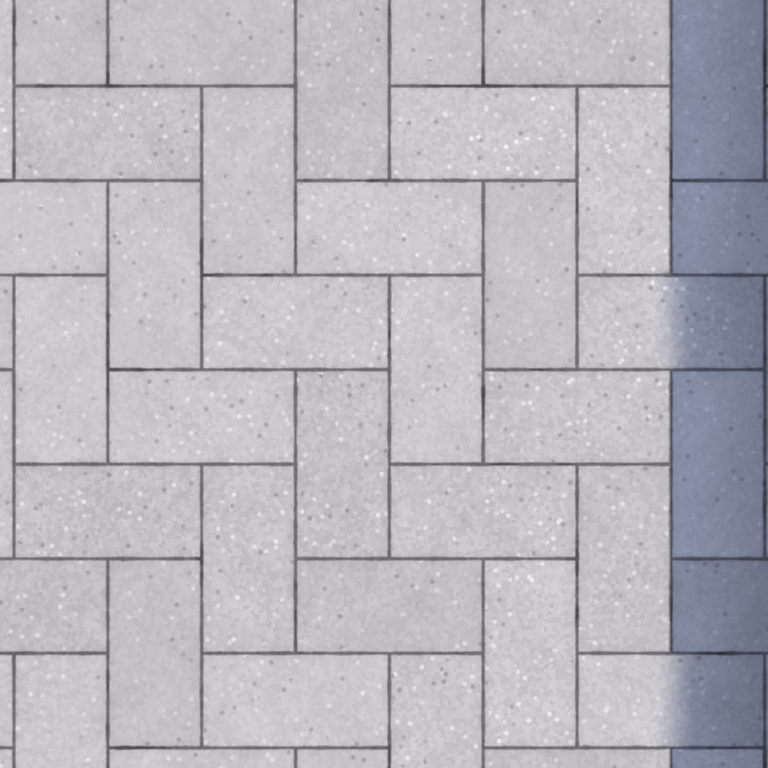
A WebGL 1 fragment shader for this texture:

```glsl
precision highp float;
// Herringbone paving of pale grey concrete blocks with a blue band at the right.
// Each cell of a square grid finds its 2:1 block from the diagonal index mod 4;
// cellular noise adds grain and flecks, layered sines add cloudy stains.

uniform vec2 u_resolution;

#define CELL vec2(0.1222, 0.1231)      // half a block, in canvas units
#define ORIGIN vec2(0.0182, -0.0111)   // first grid corner, from the top left
#define JOINT_HALF 0.0021
#define JOINT_SOFT 0.0017
#define GRAIN_SCALE 185.0
#define FLECK_SCALE 78.0
#define BAND_START 0.850
#define BAND_END 0.908
#define LIGHT vec3(0.815, 0.805, 0.825)
#define SHADE vec3(0.725, 0.715, 0.738)
#define JOINT vec3(0.41, 0.405, 0.43)
#define BLUE_TINT vec3(0.665, 0.712, 0.812)

float hash(vec2 p) {
  vec3 q = fract(vec3(p.xyx) * 0.1031);
  q += dot(q, q.yzx + 33.33);
  return fract((q.x + q.y) * q.z);
}

// Cellular noise: x is the distance to the nearest point, y its random value.
vec2 cellular(vec2 p) {
  vec2 base = floor(p);
  vec2 nearest = vec2(9.0, 0.0);
  for (int j = -1; j <= 1; j++) {
    for (int i = -1; i <= 1; i++) {
      vec2 c = base + vec2(float(i), float(j));
      vec2 point = c + vec2(hash(c + 17.3), hash(c + 71.9));
      float d = distance(p, point);
      if (d < nearest.x) nearest = vec2(d, hash(c + 41.7));
    }
  }
  return nearest;
}

// Layered, rotated sines, roughly -1 to 1.
float clouds(vec2 p) {
  float sum = 0.0;
  float amp = 0.5;
  for (int i = 0; i < 5; i++) {
    p += 0.7 * sin(p.yx * 1.3 + float(i));
    sum += amp * sin(p.x) * cos(p.y);
    p = mat2(1.37, 1.13, -1.13, 1.37) * p + 2.1;
    amp *= 0.68;
  }
  return sum;
}

// Block containing grid point g: xy is its centre, zw its half size, in cells.
vec4 herringbone(vec2 g) {
  vec2 cell = floor(g);
  float k = floor(mod(cell.x + cell.y + 0.5, 4.0));
  if (k < 0.5) return vec4(cell + vec2(0.5, 0.0), 0.5, 1.0);
  if (k < 1.5) return vec4(cell + vec2(1.0, 0.5), 1.0, 0.5);
  if (k < 2.5) return vec4(cell + vec2(0.0, 0.5), 1.0, 0.5);
  return vec4(cell + vec2(0.5, 1.0), 0.5, 1.0);
}

void main() {
  vec2 uv = gl_FragCoord.xy / u_resolution;
  float pixel = 1.0 / min(u_resolution.x, u_resolution.y);

  // Block layout, with rows counted downwards
  vec2 g = (vec2(uv.x, 1.0 - uv.y) - ORIGIN) / CELL;
  vec4 block = herringbone(g);
  vec2 seed = block.xy * 2.0 + 50.0;
  float tone = hash(seed);
  float rough = hash(seed + 23.0);

  // Distance inward from the block edge, slightly worn
  vec2 inset = (block.zw - abs(g - block.xy)) * CELL;
  float radius = 0.004;
  float edge = radius - length(max(radius - inset, 0.0));
  edge += min(max(min(inset.x, inset.y) - radius, 0.0), 1.0);
  float wear = clouds(uv * 75.0 + 5.0);
  edge += 0.0007 * wear;

  // Concrete face: block tone, stains, grain
  vec2 grain = cellular(uv * GRAIN_SCALE);
  vec2 fleck = cellular(uv * FLECK_SCALE + 9.0);
  float stain = clouds(uv * 30.0 + seed * 3.7);
  float t = 0.60 + 0.42 * (tone - 0.5) + 0.24 * stain;
  t += (grain.y - 0.5) * mix(0.38, 0.75, rough) + 0.10 * wear;
  vec3 color = mix(SHADE, LIGHT, t);

  // Pale stone flecks and small dark pits
  float spot = 1.0 - smoothstep(0.10, 0.36, fleck.x);
  float pale = smoothstep(0.76, 0.98, fleck.y) * spot;
  float pit = (1.0 - smoothstep(0.02, 0.09, fleck.y)) * spot;
  color += 0.13 * pale * mix(0.5, 1.0, rough);
  color -= 0.12 * pit;

  // Grime beside the joints, then the joints with darker open gaps
  color *= 1.0 - 0.09 * exp(-max(edge, 0.0) * 260.0);
  float soft = max(JOINT_SOFT, pixel * 0.7);
  float joint = 1.0 - smoothstep(JOINT_HALF - soft, JOINT_HALF + soft, edge);
  float gap = smoothstep(0.15, 0.65, clouds(uv * 14.0 + 31.0));
  vec3 jointColor = JOINT * (1.0 - 0.32 * gap + 0.12 * (grain.y - 0.5));
  color = mix(color, jointColor, joint * 0.92);

  // Blue band: hard on blocks inside it, fading across those that straddle it
  float centreX = ORIGIN.x + block.x * CELL.x;
  float shift = clamp((centreX - 0.8736) * 0.65, -0.018, 0.04);
  float band = smoothstep(BAND_START, BAND_END, uv.x + shift + 0.006 * stain);
  float depth = smoothstep(0.89, 1.0, uv.x) * 0.13 + 0.13 * (tone - 0.4);
  color *= mix(vec3(1.0), BLUE_TINT * (1.0 - depth), band);

  gl_FragColor = vec4(clamp(color, 0.0, 1.0), 1.0);
}
```
